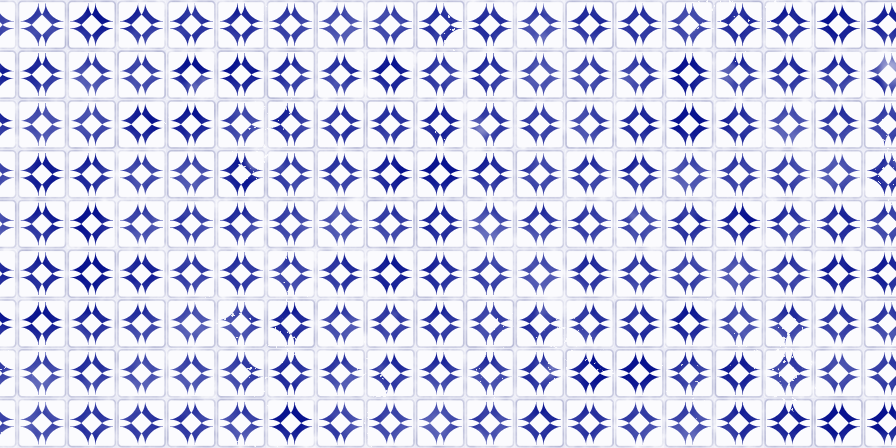
This pattern is drawn by a Shadertoy shader. Its source:

```glsl
// Worn white ceramic tiles, each with a blue four-petal star around a white diamond.

#define ROWS 9.0
#define GRID_SHIFT vec2(0.344, 0.0)
#define TILE_HALF 0.472
#define TILE_ROUND 0.075
#define RIM_WIDTH 0.016
#define STAR_REACH 0.425
#define DIAMOND 0.21
#define CHIP_SCALE 11.0
#define WHITE vec3(0.985, 0.985, 0.995)
#define LAVENDER vec3(0.76, 0.77, 0.89)
#define DEEP_BLUE vec3(0.03, 0.07, 0.56)
#define FADED_BLUE vec3(0.40, 0.43, 0.74)

vec2 hash22(vec2 p) {
    vec3 q = fract(p.xyx * vec3(0.1031, 0.1030, 0.0973));
    q += dot(q, q.yzx + 33.33);
    return fract((q.xx + q.yz) * q.zy);
}

float cornerSlope(vec2 corner, vec2 offset) {
    float angle = 6.2832 * hash22(corner).x;
    return dot(vec2(cos(angle), sin(angle)), offset);
}

// Gradient noise, roughly -0.7 to 0.7
float noise(vec2 p) {
    vec2 i = floor(p), f = fract(p);
    vec2 u = f * f * f * (f * (f * 6.0 - 15.0) + 10.0);
    vec2 e = vec2(1.0, 0.0);
    return mix(mix(cornerSlope(i, f), cornerSlope(i + e, f - e), u.x),
               mix(cornerSlope(i + e.yx, f - e.yx), cornerSlope(i + 1.0, f - 1.0), u.x), u.y);
}

float fbm(vec2 p) {
    float sum = 0.0, gain = 1.0;
    for (int i = 0; i < 4; i++) {
        sum += gain * noise(p);
        p = mat2(1.6, 1.2, -1.2, 1.6) * p + 17.0;
        gain *= 0.5;
    }
    return sum;
}

float roundedBox(vec2 p, float halfSize, float radius) {
    vec2 q = abs(p) - halfSize + radius;
    return length(max(q, 0.0)) + min(max(q.x, q.y), 0.0) - radius;
}

// Concave petals, split at the tips by pointed notches and hollowed by a diamond
float starPetals(vec2 p) {
    p = abs(p);
    if (p.x > p.y) p = p.yx;
    float outerArc = 0.437 - length(p - 0.5);
    float notch = 0.381 - length(p - vec2(-0.311, STAR_REACH));
    float diamond = (DIAMOND - p.x - p.y) * 0.7071;
    return max(max(outerArc, notch), max(diamond, p.y - STAR_REACH));
}

float coverage(float d, float pixel) {
    return clamp(0.5 - d / pixel, 0.0, 1.0);
}

void mainImage(out vec4 fragColor, in vec2 fragCoord) {
    float pixel = ROWS / iResolution.y;
    vec2 grid = fragCoord * pixel - GRID_SHIFT;
    vec2 cell = floor(grid);
    vec2 p = grid - cell - 0.5;
    vec2 tint = hash22(cell + 40.0);

    // Large patches decide where the glaze has aged
    float patches = fbm(grid * 0.42 + 31.0);
    float grain = fbm(grid * 3.0 + 70.0);

    // Grout and thin rim, fading in places
    float edge = roundedBox(p, TILE_HALF, TILE_ROUND);
    float rim = coverage(edge - RIM_WIDTH, pixel) - coverage(edge + RIM_WIDTH, pixel);
    float grout = coverage(-edge, pixel);
    float stain = clamp(0.55 + 0.55 * grain + 0.35 * (tint.y - 0.5), 0.1, 1.0);
    vec3 color = mix(WHITE, LAVENDER, grout * stain * 0.45);
    color = mix(color, LAVENDER * 0.94, rim * stain);

    // Blue glaze varies by tile, patch and height in the tile
    float fade = 0.42 + 0.6 * patches + 0.45 * (tint.x - 0.5) + 0.18 * grain - 0.35 * p.y;
    vec3 blue = mix(DEEP_BLUE, FADED_BLUE, clamp(fade, 0.0, 1.0));
    color = mix(color, blue, coverage(starPetals(p), pixel));

    // Soft pale bloom
    float bloom = smoothstep(0.38, 0.95, fbm(grid * 0.6 + 93.0));
    color = mix(color, WHITE, 0.65 * bloom);

    // Small chips gathered in worn regions
    float worn = smoothstep(0.0, 0.6, fbm(grid * vec2(0.5, 0.3) + 12.0));
    float chipField = fbm(grid * CHIP_SCALE + 5.0);
    float chipSoft = 0.04 + 0.5 * pixel;
    float chipLevel = mix(1.0, 0.36, worn);
    float chips = smoothstep(chipLevel - chipSoft, chipLevel + chipSoft, chipField);
    color = mix(color, WHITE, 0.92 * chips);

    fragColor = vec4(color, 1.0);
}
```
